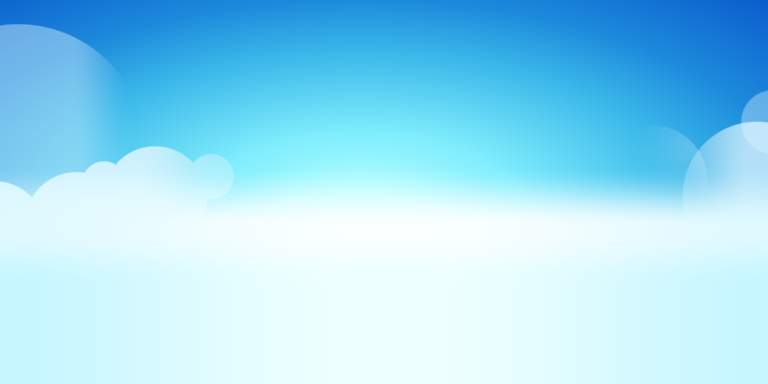
This background is drawn by a Shadertoy shader. Its source:

```glsl
// A bright blue sky glowing from behind a bank of white mist, with round clouds.
// An elliptical colour ramp makes the sky; translucent discs make the clouds;
// a soft fog layer covers their bases and fades into a pale floor.
// Units: canvas height is 1, origin at the lower left.

const vec2  GLOW_CENTER  = vec2(0.94, 0.453);
const float GLOW_STRETCH = 2.1;
const vec3  SKY_PALE  = vec3(0.69, 0.99, 1.00);
const vec3  SKY_CYAN  = vec3(0.50, 0.93, 0.99);
const vec3  SKY_AZURE = vec3(0.23, 0.72, 0.915);
const vec3  SKY_BLUE  = vec3(0.11, 0.54, 0.86);
const vec3  SKY_DEEP  = vec3(0.03, 0.33, 0.79);

const float FOG_TOP    = 0.57;
const float FOG_BOTTOM = 0.41;
const vec3  FOG_WHITE  = vec3(0.98, 1.00, 1.00);
const vec3  FOG_EDGE   = vec3(0.87, 0.975, 1.00);
const vec3  FLOOR_MID  = vec3(0.93, 1.00, 1.00);
const vec3  FLOOR_EDGE = vec3(0.78, 0.965, 1.00);

const vec3  CLOUD_TOP  = vec3(0.81, 0.945, 0.985);
const vec3  CLOUD_BASE = vec3(0.88, 0.975, 1.00);
const vec3  VEIL_COLOR = vec3(0.86, 0.96, 1.00);

// Discs: centre x, centre y, radius
const vec3 LEFT_VEIL   = vec3(0.047, 0.604, 0.333);
const vec3 RIGHT_CLOUD = vec3(1.971, 0.490, 0.193);
const vec3 RIGHT_VEIL  = vec3(1.698, 0.529, 0.1445);
const vec3 RIGHT_PUFF  = vec3(2.013, 0.682, 0.083);
const int  PUFF_COUNT  = 5;
const vec3 PUFFS[PUFF_COUNT] = vec3[PUFF_COUNT](
    vec3(-0.013, 0.398, 0.130),
    vec3( 0.200, 0.417, 0.135),
    vec3( 0.271, 0.523, 0.057),
    vec3( 0.404, 0.484, 0.135),
    vec3( 0.550, 0.540, 0.0586));

float discDistance(vec2 p, vec3 disc) {
    return length(p - disc.xy) - disc.z;
}

// Antialiased coverage from a signed distance
float coverage(float dist) {
    return clamp(0.5 - dist * iResolution.y / 1.5, 0.0, 1.0);
}

float discMask(vec2 p, vec3 disc) {
    return coverage(discDistance(p, disc));
}

vec3 skyColor(vec2 p) {
    vec2 offset = p - GLOW_CENTER;
    float d = length(vec2(offset.x / GLOW_STRETCH, offset.y));
    vec3 color = mix(SKY_PALE, SKY_CYAN, smoothstep(0.04, 0.22, d));
    color = mix(color, SKY_AZURE, clamp((d - 0.20) / 0.21, 0.0, 1.0));
    color = mix(color, SKY_BLUE, clamp((d - 0.41) / 0.14, 0.0, 1.0));
    return mix(color, SKY_DEEP, clamp((d - 0.55) / 0.23, 0.0, 1.0));
}

vec3 addLeftClouds(vec3 color, vec2 p) {
    // Large veil, dissolving to the right
    float veil = 0.44 * (1.0 - smoothstep(0.18, 0.35, p.x));
    color = mix(color, VEIL_COLOR, veil * discMask(p, LEFT_VEIL));

    // Union of the cumulus puffs, thinner towards the right end
    float dist = 1e3;
    for (int i = 0; i < PUFF_COUNT; i++) {
        dist = min(dist, discDistance(p, PUFFS[i]));
    }
    vec3 cloud = mix(CLOUD_BASE, CLOUD_TOP, smoothstep(0.46, 0.62, p.y));
    float alpha = mix(0.97, 0.45, smoothstep(0.35, 0.61, p.x));
    return mix(color, cloud, alpha * coverage(dist));
}

vec3 addRightClouds(vec3 color, vec2 p) {
    float veil = 0.28 * smoothstep(1.65, 1.83, p.x);
    veil *= smoothstep(0.46, 0.62, p.y);
    color = mix(color, VEIL_COLOR, veil * discMask(p, RIGHT_VEIL));
    color = mix(color, VEIL_COLOR, 0.38 * discMask(p, RIGHT_PUFF));

    float alpha = mix(0.30, 0.78, smoothstep(1.77, 1.96, p.x));
    return mix(color, VEIL_COLOR, alpha * discMask(p, RIGHT_CLOUD));
}

vec3 addFog(vec3 color, vec2 p) {
    float side = abs(p.x - 1.01);
    vec3 bank = mix(FOG_WHITE, FOG_EDGE, smoothstep(0.10, 1.05, side));
    vec3 ground = mix(FLOOR_MID, FLOOR_EDGE, smoothstep(0.10, 1.02, side));
    vec3 fog = mix(ground, bank, smoothstep(0.26, 0.39, p.y));
    return mix(color, fog, 1.0 - smoothstep(FOG_BOTTOM, FOG_TOP, p.y));
}

void mainImage(out vec4 fragColor, in vec2 fragCoord) {
    vec2 p = fragCoord / iResolution.y;
    vec3 color = skyColor(p);
    color = addLeftClouds(color, p);
    color = addRightClouds(color, p);
    color = addFog(color, p);
    fragColor = vec4(color, 1.0);
}
```
